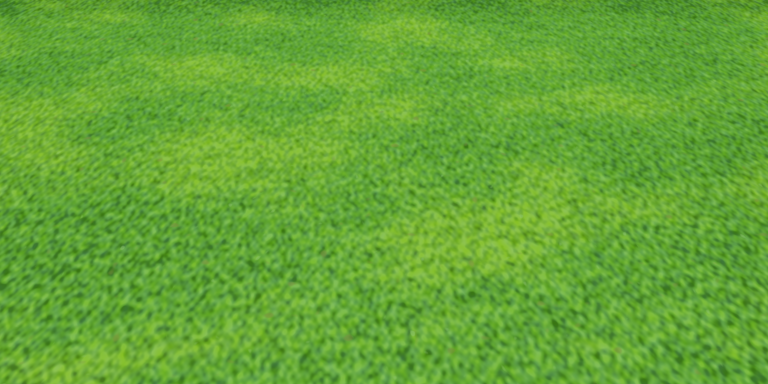
Reproduce this texture procedurally as a WebGL 2 fragment shader.

```glsl
#version 300 es
precision highp float;

uniform vec2 u_resolution;
out vec4 fragColor;

// Random unit gradient for a lattice cell
vec2 cellGradient(vec2 cell) {
    uvec2 q = uvec2(ivec2(cell) + 32768);
    uint h = q.x * 1597334u ^ q.y * 3812015u;
    h = (h ^ (h >> 15)) * 2246822u;
    h = (h ^ (h >> 13)) * 3266489u;
    float angle = float((h >> 8) & 65535u) * 6.2832 / 65536.0;
    return vec2(cos(angle), sin(angle));
}

float gradientNoise(vec2 p) {
    vec2 i = floor(p), f = p - i;
    vec2 u = f * f * f * (f * (f * 6.0 - 15.0) + 10.0);
    float a = dot(cellGradient(i), f);
    float b = dot(cellGradient(i + vec2(1, 0)), f - vec2(1, 0));
    float c = dot(cellGradient(i + vec2(0, 1)), f - vec2(0, 1));
    float d = dot(cellGradient(i + vec2(1, 1)), f - vec2(1, 1));
    return mix(mix(a, b, u.x), mix(c, d, u.x), u.y);
}

mat2 rotate(float angle) {
    float c = cos(angle), s = sin(angle);
    return mat2(c, s, -s, c);
}

float fbm(vec2 p) {
    float sum = 0.0, amplitude = 1.0;
    for (int i = 0; i < 4; i++) {
        sum += amplitude * gradientNoise(p);
        p = rotate(0.25) * p * 2.03 + 17.3;
        amplitude *= 0.55;
    }
    return sum;
}

vec3 lawn(vec2 p) {
    float aspect = u_resolution.x / u_resolution.y;
    // Ground plane receding towards the top
    float near = 1.9 - p.y;
    vec2 ground = vec2((p.x - 0.5 * aspect) / near, 2.0 / sqrt(near));
    float far = smoothstep(0.1, 1.0, p.y);

    // Fine blades in crossing directions, with darker gaps between tufts
    vec2 g = ground * vec2(108.0, 130.0);
    float blades = gradientNoise(rotate(0.6) * g * vec2(1.05, 0.8))
                 + 0.85 * gradientNoise(rotate(-0.8) * g * vec2(1.2, 0.75) + 91.7)
                 + 0.5 * gradientNoise(rotate(0.2) * g * 0.42 + 43.1);
    float gaps = smoothstep(0.12, 0.55, gradientNoise(rotate(0.35) * g * vec2(0.45, 0.7) + 210.4));

    // Mown streaks and broad sunlit patches
    float streaks = fbm(ground * vec2(9.0, 42.0) + 5.2);
    float patches = fbm(ground * vec2(2.6, 7.5) + vec2(3.7, 11.4));
    float sunBand = exp(-pow((p.y - 0.56 + 0.05 * (p.x - 1.0)) / 0.17, 2.0));
    float yellow = smoothstep(-0.1, 0.6, patches + 0.28 * sunBand);

    float tone = 0.6 + blades * mix(0.72, 0.42, far) - gaps * mix(0.3, 0.16, far)
               + 0.17 * streaks + 0.16 * patches + 0.12 * yellow;

    // Shade along the far edge and in the corners
    tone -= 0.3 * smoothstep(0.93, 1.0, p.y);
    tone -= 0.14 * pow(abs(p.x / aspect * 2.0 - 1.0), 3.0);

    vec3 color = mix(vec3(0.25, 0.47, 0.12), vec3(0.39, 0.65, 0.19), smoothstep(-0.15, 0.6, tone));
    color = mix(color, vec3(0.51, 0.75, 0.25), smoothstep(0.45, 1.1, tone));
    color += vec3(0.055, 0.02, -0.025) * (yellow - 0.35);

    // Cool and warm tint from blade to blade
    float tint = gradientNoise(rotate(1.1) * g * 0.75 + 57.9);
    color += vec3(0.02, 0.005, 0.16) * tint + vec3(0.0, 0.0, 0.015);

    // Sparse dry blades and pale glints
    float dry = smoothstep(0.42, 0.6, gradientNoise(g * vec2(0.38, 0.6) + 130.6));
    float glint = smoothstep(0.45, 0.62, gradientNoise(rotate(0.9) * g * 0.65 + 320.2));
    color = mix(color, vec3(0.5, 0.56, 0.26), 0.5 * dry);
    return mix(color, vec3(0.57, 0.78, 0.45), 0.55 * glint * (1.0 - 0.5 * far));
}

void main() {
    // Four samples per pixel keep the far blades smooth
    vec3 color = vec3(0.0);
    for (int i = 0; i < 4; i++) {
        vec2 offset = vec2(i & 1, i >> 1) * 0.5 - 0.25;
        color += 0.25 * lawn((gl_FragCoord.xy + offset) / u_resolution.y);
    }
    fragColor = vec4(color, 1.0);
}
```
